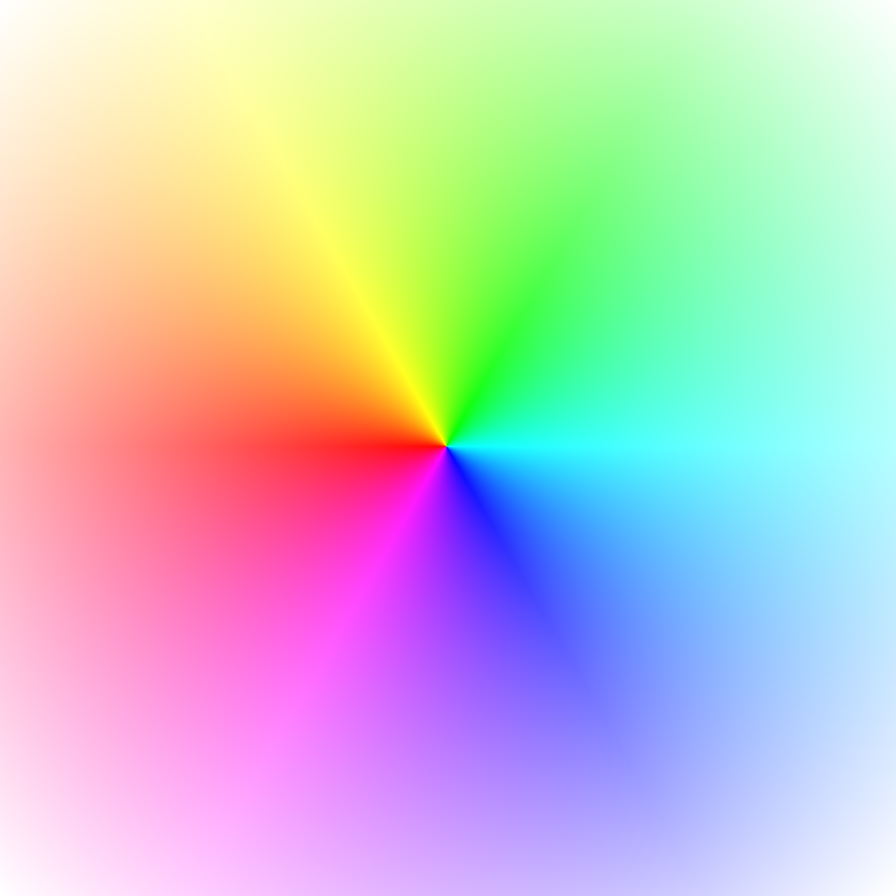
Give the GLSL for this background, as a WebGL 2 fragment shader.

```glsl
#version 300 es
precision highp float;
// A colour wheel filling the canvas: the hue turns with the angle around
// a centre point, and the saturation falls in a straight line with distance,
// from pure colour at the centre to white at the corners.

uniform vec2 u_resolution;
out vec4 fragColor;

const float TAU = 6.2831853;
const vec2 WHEEL_CENTER = vec2(0.4983, 0.5017);
const float WHITE_RADIUS = 0.7071;

// Fully saturated colour for a hue in turns
vec3 pureHue(float hue) {
  vec3 ramp = abs(fract(hue + vec3(0.0, 2.0, 1.0) / 3.0) * 6.0 - 3.0);
  return clamp(ramp - 1.0, 0.0, 1.0);
}

// Hue in turns: red points left, and hues advance clockwise
float hueFromDirection(vec2 offset) {
  return 0.5 - atan(offset.y, offset.x) / TAU;
}

// Wheel colour at an offset from the centre
vec3 colorWheel(vec2 offset, float whiteRadius) {
  float radius = length(offset);
  float whiteness = clamp(radius / whiteRadius, 0.0, 1.0);
  vec3 hueColor = radius > 0.0 ? pureHue(hueFromDirection(offset)) : vec3(0.5);
  return mix(hueColor, vec3(1.0), whiteness);
}

void main() {
  vec2 uv = gl_FragCoord.xy / u_resolution;
  vec2 pixel = 1.0 / u_resolution;

  // Four samples per pixel smooth the point where all hues meet
  vec3 color = vec3(0.0);
  for (int i = 0; i < 4; i++) {
    vec2 jitter = (vec2(i % 2, i / 2) - 0.5) * 0.5 * pixel;
    color += colorWheel(uv + jitter - WHEEL_CENTER, WHITE_RADIUS);
  }
  fragColor = vec4(color / 4.0, 1.0);
}
```
